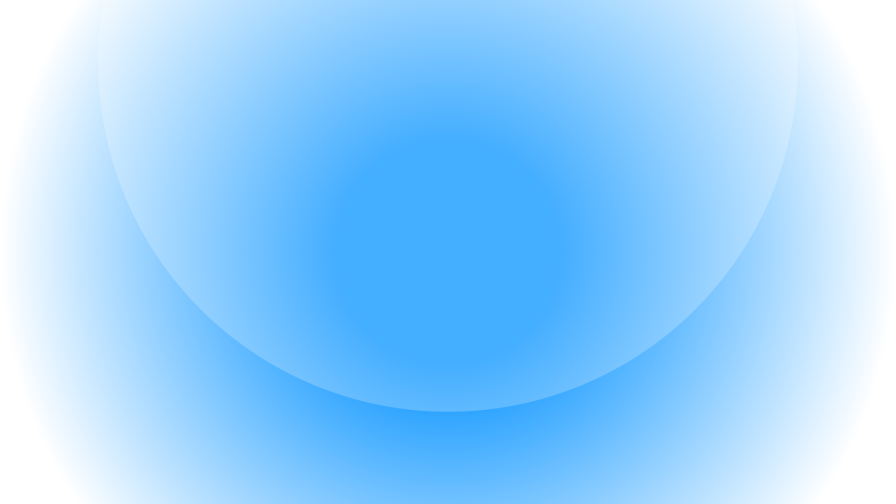
Reproduce this background procedurally as a Shadertoy shader.

```glsl
void mainImage(out vec4 fragColor, in vec2 fragCoord)
{
    // Centred coordinates, one unit per canvas height
    vec2 p = (fragCoord - 0.5 * iResolution.xy) / iResolution.y;
    float pixel = 1.0 / iResolution.y;

    // Blue glow with a flat core, fading evenly to white
    float fade = clamp((length(p) - 0.222) / (0.889 - 0.222), 0.0, 1.0);
    vec3 color = mix(vec3(0.051, 0.588, 1.0), vec3(1.0), fade);

    // Translucent white disc hanging from the upper edge
    float discDistance = length(p - vec2(0.0, 0.377)) - 0.694;
    float disc = 1.0 - smoothstep(-0.75 * pixel, 0.75 * pixel, discDistance);
    color = mix(color, vec3(1.0), 0.228 * disc);

    fragColor = vec4(color, 1.0);
}
```
